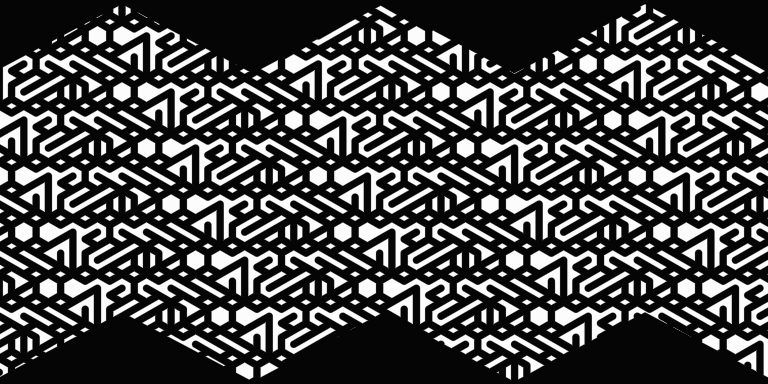
A WebGL 1 fragment shader for this pattern:

```glsl
precision highp float;
// Zigzag band of white shapes cut by rounded black strokes on hexagon tiles.

uniform vec2 u_resolution;

const vec3 INK = vec3(0.02);
const vec3 PAPER = vec3(0.99);
const vec2 CELL = vec2(0.0639, 0.0730);      // hexagon width and height
const vec2 TILE_ORIGIN = vec2(0.3177, 0.7604);
const float STROKE_RADIUS = 0.0095;
const float TILE_KINDS = 13.0;

float segmentDistance(vec2 p, vec2 a, vec2 b) {
  vec2 pa = p - a;
  vec2 ba = b - a;
  return length(pa - ba * clamp(dot(pa, ba) / dot(ba, ba), 0.0, 1.0));
}

// Hexagon corners, counterclockwise from the upper right.
vec2 corner(float k) {
  float angle = radians(30.0 + 60.0 * k);
  return CELL * vec2(cos(angle) / sqrt(3.0), 0.5 * sin(angle));
}

// Bit masks of a tile: x holds its spokes, y its sides.
vec2 tileMasks(float kind) {
  if (kind < 1.0) return vec2(0.0, 63.0);
  if (kind < 2.0) return vec2(36.0, 27.0);
  if (kind < 3.0) return vec2(9.0, 61.0);
  if (kind < 4.0) return vec2(32.0, 27.0);
  if (kind < 5.0) return vec2(18.0, 63.0);
  if (kind < 6.0) return vec2(32.0, 31.0);
  if (kind < 7.0) return vec2(9.0, 58.0);
  if (kind < 8.0) return vec2(8.0, 27.0);
  if (kind < 9.0) return vec2(1.0, 30.0);
  if (kind < 10.0) return vec2(24.0, 3.0);
  if (kind < 11.0) return vec2(18.0, 24.0);
  if (kind < 12.0) return vec2(0.0, 27.0);
  return vec2(36.0, 58.0);
}

// Distance to the spokes and sides chosen by the masks.
float tileDistance(vec2 p, vec2 masks) {
  float d = 1.0;
  for (int i = 0; i < 6; i++) {
    float k = float(i);
    vec2 a = corner(k);
    vec2 b = corner(k + 1.0);
    vec2 bits = mod(masks, 2.0);
    if (bits.x > 0.5) d = min(d, segmentDistance(p, vec2(0.0), a));
    if (bits.y > 0.5) d = min(d, segmentDistance(p, a, b));
    masks = floor(masks * 0.5);
  }
  return d;
}

// Strokes of the four tiles nearest to the point.
float strokeDistance(vec2 p) {
  vec2 base = floor(p / CELL);
  float d = 1.0;
  for (int y = 0; y < 2; y++) {
    for (int x = 0; x < 2; x++) {
      vec2 id = base + vec2(float(x), float(y));
      float kind = mod(0.5 - id.y - 2.0 * id.x, TILE_KINDS);
      d = min(d, tileDistance(p - id * CELL, tileMasks(kind)));
    }
  }
  return d;
}

// Signed distance to the zigzag band, positive inside.
float bandDistance(vec2 p, float peakX, float peakY, float period, float slope, float height) {
  float away = abs(fract((p.x - peakX) / period + 0.5) - 0.5) * period;
  float top = peakY - slope * away;
  return min(top - p.y, p.y - top + height) / sqrt(1.0 + slope * slope);
}

void main() {
  vec2 p = gl_FragCoord.xy / u_resolution.y;
  float blur = 0.75 / u_resolution.y;

  float stroke = strokeDistance(p - TILE_ORIGIN) - STROKE_RADIUS;
  float band = bandDistance(p, 0.3177, 0.989, 0.681, 0.53, 0.802);
  float light = smoothstep(-blur, blur, min(stroke, band));

  gl_FragColor = vec4(mix(INK, PAPER, light), 1.0);
}
```
